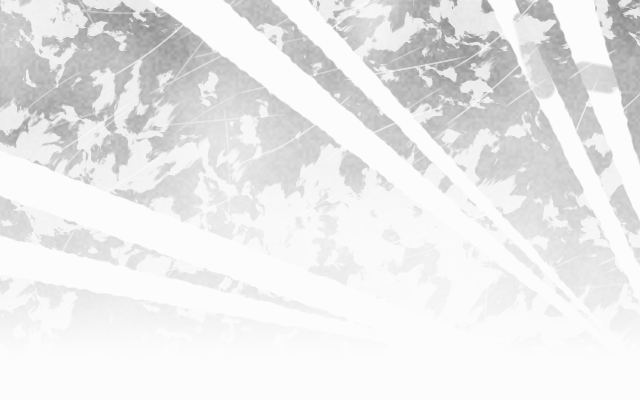
Reproduce this background procedurally as a Shadertoy shader.

```glsl
// Pale weathered concrete with flakes and scratches, cut by white rays that meet at lower right.

float hash(vec2 p) {
    vec3 q = fract(p.xyx * vec3(0.1031, 0.1030, 0.0973));
    q += dot(q, q.yzx + 33.33);
    return fract((q.x + q.y) * q.z);
}

float noise(vec2 p) {
    vec2 i = floor(p), f = fract(p);
    f = f * f * (3.0 - 2.0 * f);
    return mix(mix(hash(i), hash(i + vec2(1, 0)), f.x),
               mix(hash(i + vec2(0, 1)), hash(i + 1.0), f.x), f.y);
}

float fbm(vec2 p) {
    float sum = 0.0, amp = 0.5;
    for (int i = 0; i < 4; i++) {
        sum += amp * noise(p);
        p = mat2(1.6, 1.2, -1.2, 1.6) * p + 17.3;
        amp *= 0.55;
    }
    return sum / 1.01;
}

// Soft elliptical spot
float spot(vec2 p, vec2 center, vec2 radius) {
    vec2 d = (p - center) / radius;
    return exp(-dot(d, d));
}

float segmentDistance(vec2 p, vec2 a, vec2 b) {
    vec2 d = b - a;
    return length(p - a - d * clamp(dot(p - a, d) / dot(d, d), 0.0, 1.0));
}

// Signed distance from the line a-b, positive above it
float side(vec2 p, vec2 a, vec2 b) {
    vec2 d = normalize(b - a);
    return d.x * (p.y - a.y) - d.y * (p.x - a.x);
}

// Wedge between a lower edge and an upper edge
float ray(vec2 p, vec2 low0, vec2 low1, vec2 up0, vec2 up1) {
    float inside = min(side(p, low0, low1), -side(p, up0, up1));
    float soft = 0.7 / iResolution.y + 0.001;
    return smoothstep(-soft, soft, inside + 0.006 * (noise(p * 70.0) - 0.5));
}

// Thin, slightly bent strokes, most of them rising gently to the right
float scratches(vec2 p) {
    float marks = 0.0;
    for (int i = 0; i < 54; i++) {
        float id = float(i);
        vec2 center = vec2(hash(vec2(id, 1.7)) * 1.6, 0.25 + 0.75 * hash(vec2(id, 5.1)));
        float angle = 0.4 + 0.7 * (hash(vec2(id, 9.4)) - 0.5);
        if (i % 4 == 0) angle = 6.28 * hash(vec2(id, 3.2));
        vec2 along = vec2(cos(angle), sin(angle));
        vec2 q = p - center;
        q = vec2(dot(q, along), dot(q, vec2(-along.y, along.x)));
        float reach = 0.04 + 0.16 * hash(vec2(id, 7.9));
        q.y += (hash(vec2(id, 2.6)) - 0.5) * 1.5 * q.x * q.x;
        float line = 1.0 - smoothstep(0.0007, 0.0035, abs(q.y));
        line *= 1.0 - smoothstep(0.6 * reach, reach, abs(q.x));
        marks = max(marks, line * (0.4 + 0.6 * hash(vec2(id, 8.3))));
    }
    return marks;
}

void mainImage(out vec4 fragColor, in vec2 fragCoord) {
    vec2 p = fragCoord / iResolution.y;
    p.x *= 1.6 * iResolution.y / iResolution.x;

    // Broad dark stains and bleached areas
    float stain = spot(p, vec2(0.33, 0.94), vec2(0.13, 0.07))
                + spot(p, vec2(0.43, 0.86), vec2(0.08, 0.06))
                + 0.8 * spot(p, vec2(0.10, 0.70), vec2(0.15, 0.07))
                + 0.8 * spot(p, vec2(1.13, 0.88), vec2(0.16, 0.14))
                + spot(p, vec2(1.57, 0.90), vec2(0.08, 0.20))
                + 0.7 * spot(p, vec2(1.42, 0.87), vec2(0.06, 0.12));
    float bleach = 0.8 * spot(p, vec2(0.57, 0.64), vec2(0.11, 0.17))
                 + spot(p, vec2(0.83, 0.42), vec2(0.38, 0.13))
                 + 0.9 * spot(p, vec2(0.92, 0.95), vec2(0.06, 0.11))
                 + spot(p, vec2(1.12, 0.28), vec2(0.17, 0.20))
                 + 0.4 * spot(p, vec2(0.04, 0.93), vec2(0.12, 0.09));

    // Grey surface, fading to white towards the bottom
    float cloud = fbm(p * 6.0 + 4.0);
    float tone = 0.09 + 0.17 * smoothstep(0.2, 0.9, p.y) + 0.10 * stain;
    tone *= smoothstep(0.08, 0.34, p.y) * (1.0 - 0.55 * min(bleach, 1.0));
    tone *= 0.65 + 0.7 * cloud;

    // Flaked paint and fine grain
    float grain = fbm(p * 26.0 + 3.0 * cloud);
    float limit = 0.54 + 0.05 * min(stain, 1.0) - 0.16 * min(bleach, 1.0) + 0.5 * (0.5 - cloud);
    float flake = smoothstep(-0.03, 0.07, grain - limit);
    float ink = tone * mix(1.0, 0.2, flake);
    ink *= 0.85 + 0.3 * noise(p * 130.0);
    ink *= 1.0 - 0.65 * scratches(p);

    // White rays
    float light = ray(p, vec2(0.375, 1), vec2(1.542, 0.115), vec2(0.558, 1), vec2(1.552, 0.125));
    light = max(light, ray(p, vec2(0.677, 1), vec2(1.563, 0.115), vec2(0.767, 1), vec2(1.573, 0.115)));
    light = max(light, ray(p, vec2(0, 0.51), vec2(1.146, 0.104), vec2(0, 0.625), vec2(0.958, 0.25)));
    light = max(light, ray(p, vec2(0, 0.312), vec2(0.708, 0.188), vec2(0, 0.41), vec2(0.52, 0.281)));
    light = max(light, ray(p, vec2(1.219, 1), vec2(1.6, 0.24), vec2(1.288, 1), vec2(1.6, 0.333)));
    light = max(light, ray(p, vec2(1.375, 1), vec2(1.6, 0.438), vec2(1.483, 1), vec2(1.6, 0.583)));

    // Worn patches lying over the two right rays
    float worn = min(segmentDistance(p, vec2(1.30, 0.95), vec2(1.36, 0.78)) - 0.022,
                     segmentDistance(p, vec2(1.46, 0.81), vec2(1.52, 0.80)) - 0.028);
    worn = 1.0 - smoothstep(-0.006, 0.006, worn + 0.02 * (cloud - 0.5));
    ink = mix(ink, worn * (0.04 + 0.45 * ink), light);

    fragColor = vec4(vec3(clamp(0.99 - ink, 0.0, 1.0)), 1.0);
}
```
